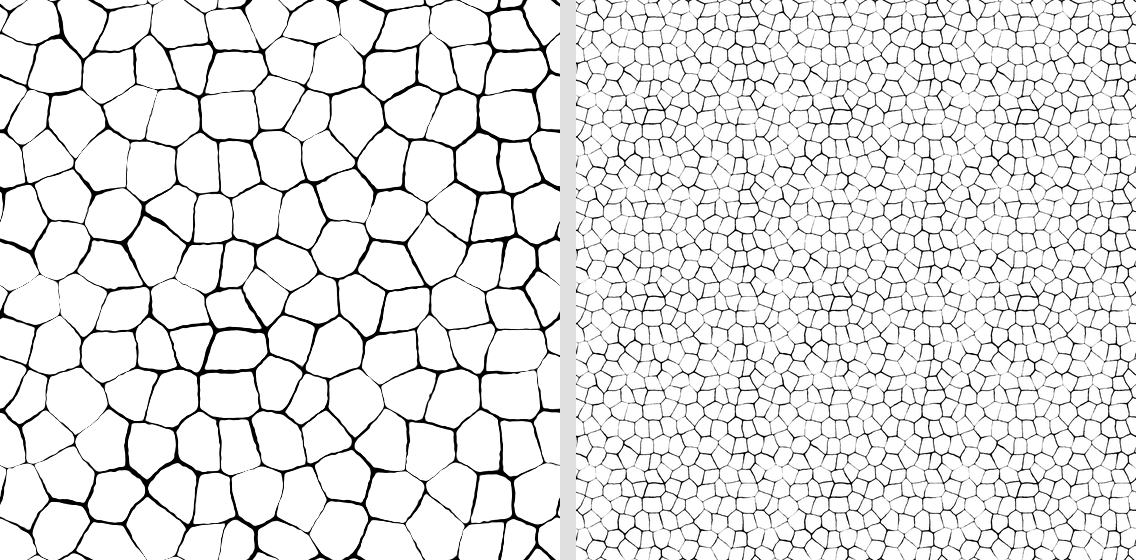
Left: one tile. Right: repeated 3 by 3.
This pattern is drawn by a three.js fragment shader. Its source:

```glsl
varying vec2 vUv;

const float CELLS = 12.0;         // cells across the canvas
const float CELL_REPEAT = 6.0;    // cells before the layout repeats (even, divides CELLS)
const float JITTER = 0.66;        // scatter of the cell centres
const float STAGGER = 0.25;       // sideways shift of alternate rows
const float BEND_FREQ = 24.0;     // slow bends of the walls, per canvas
const float BEND_AMOUNT = 0.11;
const float ROUGH_FREQ = 132.0;   // fine raggedness, per canvas
const float ROUGH_AMOUNT = 0.022;
const float WIDTH_FREQ = 18.0;    // swelling and thinning of the walls, per canvas
const float HALF_WIDTH = 0.0225;  // in cell units, like the values below
const float WIDTH_VARIATION = 0.042;
const float EDGE_SOFTNESS = 0.0125;
const float CORNER_SHARPNESS = 38.0;
const vec3 PAPER = vec3(1.0);
const vec3 INK = vec3(0.0);

vec2 hash2(vec2 p) {
  vec3 q = fract(p.xyx * vec3(0.1031, 0.1030, 0.0973));
  q += dot(q, q.yzx + 33.33);
  return fract((q.xx + q.yz) * q.zy);
}

// Two channels of value noise, wrapping after freq lattice steps
vec2 wrappedNoise(vec2 uv, float freq, float seed) {
  vec2 p = uv * freq;
  vec2 i = floor(p);
  vec2 f = fract(p);
  f = f * f * (3.0 - 2.0 * f);
  vec2 lo = mod(i, freq);
  vec2 hi = mod(i + 1.0, freq);
  vec2 bottom = mix(hash2(lo + seed), hash2(vec2(hi.x, lo.y) + seed), f.x);
  vec2 top = mix(hash2(vec2(lo.x, hi.y) + seed), hash2(hi + seed), f.x);
  return mix(bottom, top, f.y) - 0.5;
}

// Jittered centre of a cell in a staggered, repeating grid
vec2 cellCentre(vec2 cell) {
  vec2 jitter = (hash2(mod(cell, CELL_REPEAT) + 7.0) - 0.5) * JITTER;
  float shift = (mod(cell.y, 2.0) - 0.5) * 2.0 * STAGGER;
  return cell + 0.5 + jitter + vec2(shift, 0.0);
}

// Distance to the nearest cell wall, with rounded corners
float wallDistance(vec2 p) {
  vec2 base = floor(p);
  vec2 homeCell = base;
  vec2 toHome = vec2(0.0);
  float nearest = 100.0;
  for (int y = -1; y <= 1; y++) {
    for (int x = -1; x <= 1; x++) {
      vec2 cell = base + vec2(float(x), float(y));
      vec2 toCentre = cellCentre(cell) - p;
      float d = dot(toCentre, toCentre);
      if (d < nearest) {
        nearest = d;
        homeCell = cell;
        toHome = toCentre;
      }
    }
  }

  // Soft minimum over the bisectors with the surrounding cells
  float sum = 0.0;
  for (int y = -2; y <= 2; y++) {
    for (int x = -2; x <= 2; x++) {
      if (x == 0 && y == 0) continue;
      vec2 toOther = cellCentre(homeCell + vec2(float(x), float(y))) - p;
      float d = dot(0.5 * (toHome + toOther), normalize(toOther - toHome));
      sum += exp(-CORNER_SHARPNESS * d);
    }
  }
  return -log(max(sum, 1e-20)) / CORNER_SHARPNESS;
}

void main() {
  // Bent and ragged cell space
  vec2 p = vUv * CELLS;
  p += BEND_AMOUNT * wrappedNoise(vUv, BEND_FREQ, 19.0);
  p += ROUGH_AMOUNT * wrappedNoise(vUv, ROUGH_FREQ, 53.0);

  // Walls of uneven thickness
  float swell = wrappedNoise(vUv, WIDTH_FREQ, 91.0).x;
  float rough = wrappedNoise(vUv, ROUGH_FREQ, 137.0).x;
  float halfWidth = HALF_WIDTH + WIDTH_VARIATION * swell + 0.5 * ROUGH_AMOUNT * rough;
  float paper = smoothstep(halfWidth - EDGE_SOFTNESS, halfWidth + EDGE_SOFTNESS, wallDistance(p));

  gl_FragColor = vec4(mix(INK, PAPER, paper), 1.0);
}
```
